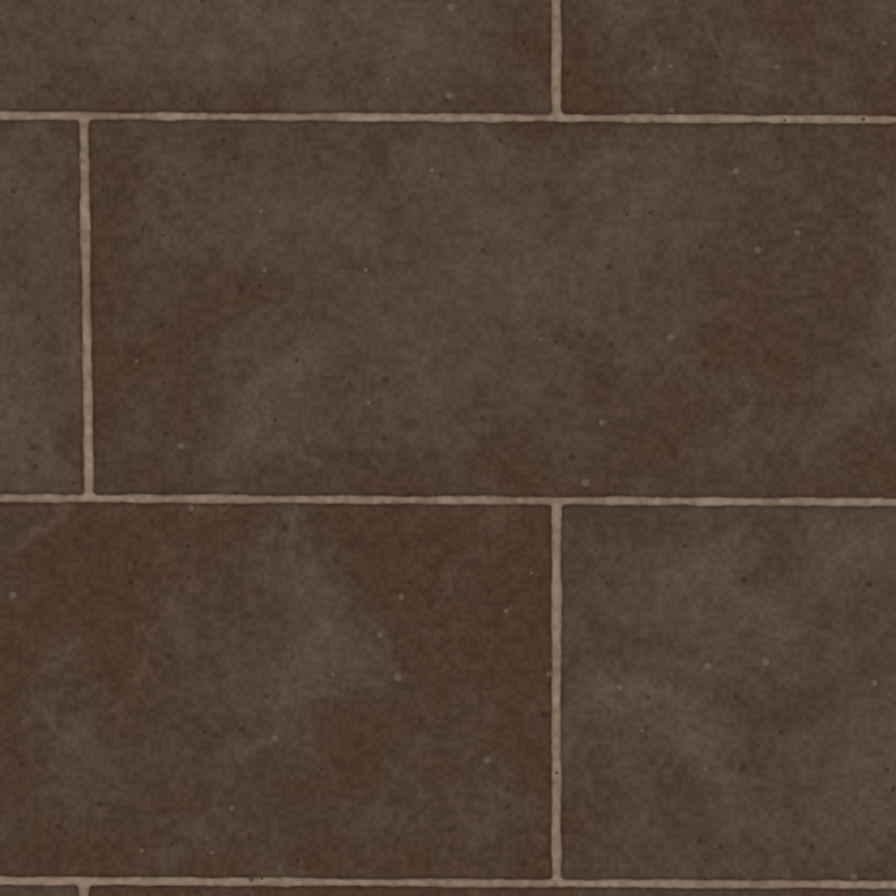
This texture is drawn by a three.js fragment shader. Its source:

```glsl
// Large brown stone tiles in a half-offset running bond with thin pale grout.
// Each tile is a rounded-box distance; layered value noise adds clouding,
// wisps, grain, pits and chips, and each tile leans to brown or grey.
varying vec2 vUv;

const vec2 TILE = vec2(1.049, 0.427);         // pitch of one tile
const vec2 ORIGIN = vec2(0.621, 0.017);       // corner of tile (0, 0)
const vec2 HALF_JOINT = vec2(0.0054, 0.0043); // half grout widths
const float ROW_TILT = 0.0045;                // fall of the rows to the right
const float JOINT_LEAN = 0.014;               // lean of joints in odd rows
const float CORNER = 0.005;
const float SOFT = 0.0017;                    // edge smoothing
const float WOBBLE = 0.0018;                  // unevenness of tile edges
const float GRAIN = 0.075;
const vec3 BROWN = vec3(0.292, 0.222, 0.172);
const vec3 GREY = vec3(0.332, 0.284, 0.240);
const vec3 WISP = vec3(0.400, 0.335, 0.280);
const vec3 CHIP = vec3(0.450, 0.420, 0.370);
const vec3 PIT = vec3(0.200, 0.155, 0.125);
const vec3 GROUT = vec3(0.525, 0.450, 0.380);

float hash(vec2 p) {
  vec3 q = fract(vec3(p.xyx) * 0.1031);
  q += dot(q, q.yzx + 33.33);
  return fract((q.x + q.y) * q.z);
}

float noise(vec2 p) {
  vec2 i = floor(p), f = fract(p);
  f = f * f * (3.0 - 2.0 * f);
  return mix(mix(hash(i), hash(i + vec2(1.0, 0.0)), f.x),
             mix(hash(i + vec2(0.0, 1.0)), hash(i + 1.0), f.x), f.y);
}

float fbm(vec2 p) {
  float sum = 0.0, amp = 0.5;
  for (int i = 0; i < 5; i++) {
    sum += amp * noise(p);
    p = mat2(1.6, 1.2, -1.2, 1.6) * p + 17.3;
    amp *= 0.5;
  }
  return sum / 0.97;
}

float roundBox(vec2 p, vec2 halfSize, float r) {
  vec2 q = abs(p) - halfSize + r;
  return length(max(q, 0.0)) + min(max(q.x, q.y), 0.0) - r;
}

// One random dot in some of the cells of a grid
float specks(vec2 p, float cells, float chance, float seed) {
  vec2 g = p * cells, id = floor(g) + seed;
  vec2 c = 0.3 + 0.4 * vec2(hash(id + 5.1), hash(id + 9.7));
  float r = mix(0.08, 0.22, hash(id + 3.3));
  float dotMask = 1.0 - smoothstep(r * 0.4, r * 1.3, length(fract(g) - c));
  return dotMask * step(hash(id), chance);
}

void main() {
  // Running bond: find the row, then the tile within it
  vec2 p = vUv - ORIGIN;
  p.y += ROW_TILT * vUv.x;
  float row = floor(p.y / TILE.y);
  float odd = mod(row, 2.0);
  float localY = p.y - (row + 0.5) * TILE.y;
  p.x += odd * (0.5 * TILE.x + JOINT_LEAN * localY);
  float col = floor(p.x / TILE.x);
  vec2 local = vec2(p.x - (col + 0.5) * TILE.x, localY);

  // Tile shape with slightly uneven edges
  float wobble = (noise(vUv * 38.0) + 0.6 * noise(vUv * 110.0) - 0.8) * WOBBLE;
  float d = roundBox(local, 0.5 * TILE - HALF_JOINT, CORNER) + wobble;
  float tileMask = 1.0 - smoothstep(-SOFT, SOFT, d);

  // Tone of each tile: 0 is brown, 1 is grey
  float tone = fract(0.8 + 0.7 * col - 0.25 * row - 0.6 * col * row);
  vec2 s = vUv + 7.0 * vec2(hash(vec2(col, row) + 20.0), hash(vec2(row, col) + 40.0));

  // Clouding, browner towards the tile edges
  vec2 warp = vec2(fbm(s * 5.0), fbm(s * 5.0 + 31.0)) - 0.5;
  float cloud = fbm(s * 4.5 + warp * 1.5);
  float mottle = fbm(s * 19.0 + warp * 3.0);
  float border = 1.0 - smoothstep(0.0, 0.075, -d);
  float grey = 0.5 + 0.55 * (tone - 0.5) + 1.5 * (cloud - 0.5)
             + 0.9 * (mottle - 0.5) - 0.25 * border;
  vec3 stone = mix(BROWN, GREY, clamp(grey, 0.0, 1.0));

  // Faint curved wisps
  float ridge = 1.0 - abs(2.0 * fbm(s * vec2(7.0, 10.0) + warp * 5.0) - 1.0);
  float wisp = smoothstep(0.88, 1.0, ridge) * smoothstep(0.4, 0.7, mottle);
  stone = mix(stone, WISP, 0.28 * wisp);

  // Fine grain, then sparse pits and chips
  float grain = 0.55 * noise(s * 210.0) + 0.45 * noise(s * 105.0 + 13.0) - 0.5;
  stone += GRAIN * grain * vec3(1.0, 0.95, 0.88);
  stone = mix(stone, PIT, 0.5 * specks(s, 48.0, 0.05, 11.0));
  stone = mix(stone, CHIP, 0.55 * specks(s, 42.0, 0.025, 71.0));

  // Shaded rim of the tile
  stone *= 1.0 - 0.14 * smoothstep(-0.006, -0.001, d);

  // Grout, lightest along its middle
  vec3 grout = GROUT * (0.9 + 0.1 * smoothstep(0.0, 0.004, d));
  grout += 0.09 * (noise(vUv * 150.0) - 0.5) + 0.05 * (noise(vUv * 30.0) - 0.5);
  grout = mix(grout, PIT, 0.6 * specks(vUv, 70.0, 0.04, 29.0));

  gl_FragColor = vec4(mix(grout, stone, tileMask), 1.0);
}
```
